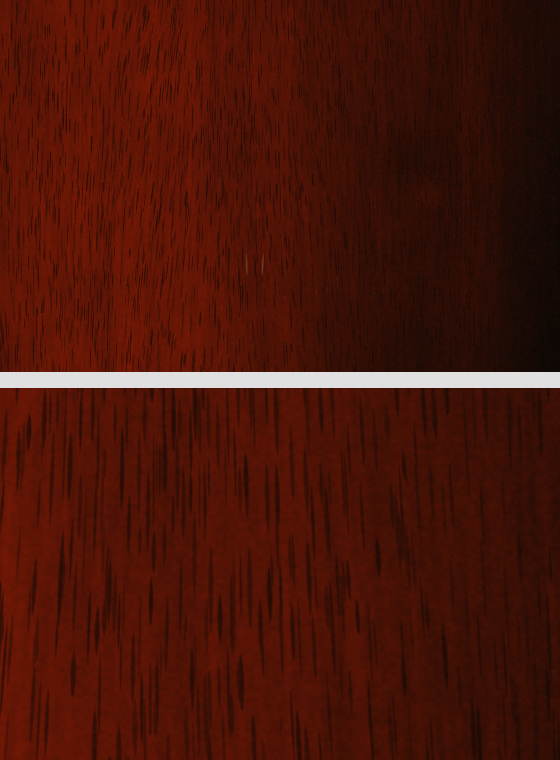
Top: the whole. Bottom: its middle third, enlarged.
A WebGL 1 fragment shader for this texture:

```glsl
precision highp float;
// Dark red varnished wood under light that falls off to the right.
// Layers of tapered pore dashes follow a gently bent vertical grain,
// over soft tonal bands, with fine speckle and a few pale scratches.
uniform vec2 u_resolution;

const vec3 SHADOW = vec3(0.095, 0.038, 0.020);
const vec3 VARNISH = vec3(0.440, 0.092, 0.018);
const vec3 SCRATCH = vec3(0.46, 0.25, 0.17);

float hash(vec2 p) {
  vec3 q = fract(vec3(p.xyx) * 0.1031);
  q += dot(q, q.yzx + 33.33);
  return fract((q.x + q.y) * q.z);
}

float noise(vec2 p) {
  vec2 i = floor(p);
  vec2 f = fract(p);
  f = f * f * (3.0 - 2.0 * f);
  float low = mix(hash(i), hash(i + vec2(1.0, 0.0)), f.x);
  float high = mix(hash(i + vec2(0.0, 1.0)), hash(i + 1.0), f.x);
  return mix(low, high, f.y);
}

// Noise centred on zero, from -1 to 1
float wave(vec2 p) {
  return 2.0 * noise(p) - 1.0;
}

float blob(vec2 p, vec2 center, vec2 size) {
  vec2 d = (p - center) / size;
  return exp(-dot(d, d));
}

// Soft vertical dash with pointed ends
float dash(vec2 d, float halfWidth, float halfLength, float soft) {
  float t = clamp(abs(d.y) / halfLength, 0.0, 1.0);
  float width = halfWidth * (1.0 - t * t);
  float side = 1.0 - smoothstep(width - soft, width + soft, abs(d.x));
  return side * (1.0 - smoothstep(0.75, 1.0, t));
}

// Straightens the leaning grain so pores can be laid in columns
vec2 straighten(vec2 p) {
  float lean = 0.10 * exp(-pow(abs(p.x - 0.42) / 0.14, 2.0))
             - 0.06 * exp(-pow(abs(p.x - 0.88) / 0.18, 2.0));
  float wobble = 0.004 * wave(vec2(p.x * 6.0, p.y * 5.0));
  return vec2(p.x - lean * (p.y - 0.5) + wobble, p.y);
}

// One layer of scattered pores, one possible dash per cell
float poreLayer(vec2 g, float seed, float density, float soft) {
  vec2 cell = vec2(0.012, 0.075 + 0.012 * seed);
  float column = floor(g.x / cell.x + seed * 0.37);
  float shift = hash(vec2(column, seed * 17.0 + 3.0));
  float row = floor(g.y / cell.y + shift);
  vec2 id = vec2(column + 40.0 * seed, row + 11.0);
  vec2 local = vec2(fract(g.x / cell.x + seed * 0.37), fract(g.y / cell.y + shift)) - 0.5;
  local.x -= 0.5 * (hash(id + 5.3) - 0.5);
  float halfWidth = mix(0.0009, 0.0023, hash(id + 9.1));
  float halfLength = cell.y * mix(0.2, 0.5, hash(id + 21.7));
  float strength = mix(0.45, 1.0, hash(id + 31.9));
  return strength * step(hash(id), density) * dash(local * cell, halfWidth, halfLength, soft);
}

float pores(vec2 g, float density, float soft) {
  float result = 0.0;
  for (int i = 0; i < 4; i++) {
    result = max(result, poreLayer(g, float(i), density, soft));
  }
  return result;
}

// Broad light: bright left, dim right and lower right corner
float lighting(vec2 uv) {
  float light = 0.87 - 0.68 * smoothstep(0.18, 1.05, uv.x);
  light -= 0.12 * (1.0 - smoothstep(0.0, 0.13, uv.x));
  light -= 0.20 * smoothstep(0.3, 0.75, uv.x) * (1.0 - uv.y);
  light -= 0.12 * smoothstep(0.86, 1.0, uv.x);
  light += 0.07 * smoothstep(0.817, 0.823, uv.x) * (1.0 - smoothstep(0.83, 0.92, uv.x));
  light -= 0.13 * blob(uv, vec2(0.42, 0.55), vec2(0.03, 0.35));
  light -= 0.14 * blob(uv, vec2(0.73, 0.58), vec2(0.07, 0.08));
  return light + 0.13 * blob(uv, vec2(0.765, 0.48), vec2(0.025, 0.035));
}

// A larger pair of scratches, then small scattered nicks
float scratches(vec2 p, float soft) {
  float result = 0.0;
  for (int i = 0; i < 11; i++) {
    float n = float(i);
    float large = 1.0 - step(1.5, n);
    vec2 nick = vec2(0.36 + 0.55 * hash(vec2(n, 2.0)), 0.08 + 0.24 * hash(vec2(n, 7.0)));
    vec2 d = p - mix(nick, vec2(0.663 + 0.043 * n, 0.288), large);
    d.x += d.y * 0.25 * (hash(vec2(n, 4.0)) - 0.4);
    float halfLength = mix(0.006 + 0.012 * hash(vec2(n, 9.0)), 0.034, large);
    float mark = dash(d, mix(0.0011, 0.0024, large), halfLength, soft);
    result = max(result, mark * mix(0.3, 0.75, large));
  }
  return result;
}

void main() {
  vec2 p = gl_FragCoord.xy / u_resolution.y;
  vec2 uv = gl_FragCoord.xy / u_resolution;
  float soft = max(0.0011, 0.6 / u_resolution.y);
  vec2 g = straighten(p);

  // Tonal bands, fibres and cloudy stain
  float level = lighting(uv);
  float bands = 0.07 * wave(g * vec2(16.0, 0.9)) + 0.05 * wave(g * vec2(55.0, 2.5));
  float fibres = 0.09 * wave(g * vec2(170.0, 9.0));
  float stain = 0.06 * wave(p * 5.0) + 0.04 * wave(p * 13.0);
  level += (bands + fibres + stain) * (0.4 + 0.7 * level);

  // Pores crowd together in some bands
  float density = 0.22 + 0.24 * noise(g * vec2(11.0, 2.0) + 7.0);
  density += 0.12 * blob(uv, vec2(0.38, 0.55), vec2(0.14, 0.5));
  level *= 1.0 - 0.72 * pores(g, density, soft);

  // Speckle and final colour
  level += 0.07 * wave(p * 310.0) + 0.04 * wave(p * 150.0 + 9.0);
  vec3 color = mix(SHADOW, VARNISH, clamp(level, -0.12, 1.08));
  color = mix(color, SCRATCH, scratches(p, soft));
  gl_FragColor = vec4(color, 1.0);
}
```
